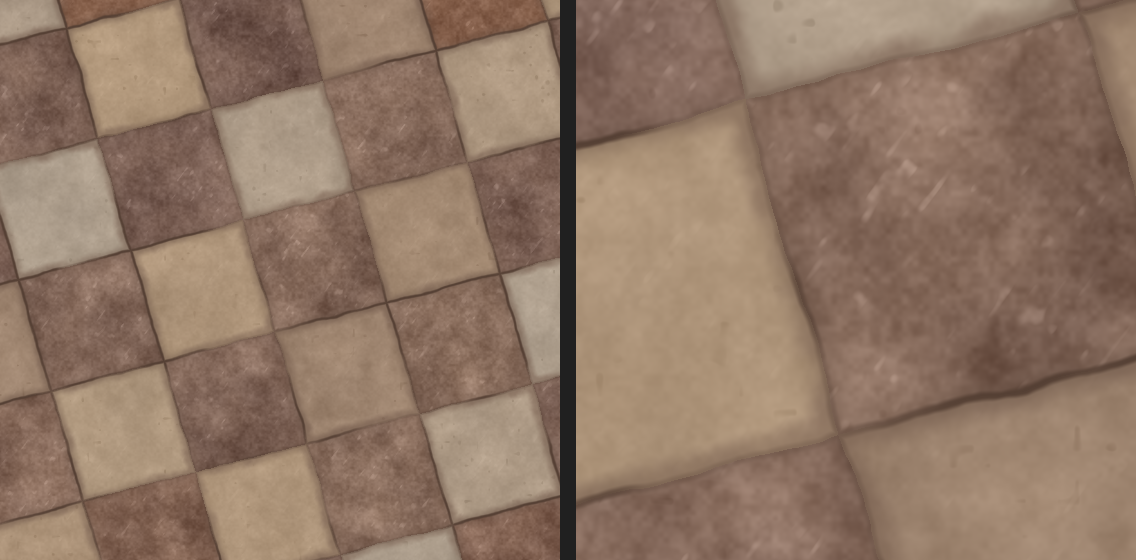
Left: the whole. Right: its middle third, enlarged.
A Shadertoy shader for this texture:

```glsl
#define TILE_RIGHT vec2(0.2005, 0.0525)
#define TILE_UP vec2(-0.0575, 0.1985)
#define ORIGIN vec2(0.176, 0.752)
#define HALF_JOINT 0.011
#define EDGE_WOBBLE 0.035
#define GRAIN 0.10
#define JOINT_COLOR vec3(0.36, 0.27, 0.22)
#define DIRT_COLOR vec3(0.47, 0.37, 0.31)

float hash(vec2 p) {
    vec3 h = fract(p.xyx * vec3(0.1031, 0.1030, 0.0973));
    h += dot(h, h.yzx + 33.33);
    return fract((h.x + h.y) * h.z);
}

float noise(vec2 p) {
    vec2 i = floor(p), f = fract(p);
    f = f * f * (3.0 - 2.0 * f);
    return mix(mix(hash(i), hash(i + vec2(1, 0)), f.x),
               mix(hash(i + vec2(0, 1)), hash(i + vec2(1, 1)), f.x), f.y);
}

float fbm(vec2 p) {
    float sum = 0.0, weight = 0.533;
    for (int i = 0; i < 4; i++) {
        sum += weight * noise(p);
        p = mat2(1.6, 1.2, -1.2, 1.6) * p + 17.3;
        weight *= 0.5;
    }
    return sum;
}

float roundedBox(vec2 p, float halfSize, float radius) {
    vec2 d = abs(p) - halfSize + radius;
    return length(max(d, 0.0)) + min(max(d.x, d.y), 0.0) - radius;
}

// Pale tiles run from tan to cream and grey, dark ones from plum to rust
vec3 tileColor(float pale, vec3 rnd) {
    vec3 light = mix(vec3(0.61, 0.51, 0.43), vec3(0.69, 0.59, 0.48), rnd.x);
    light = mix(light, vec3(0.68, 0.62, 0.55), smoothstep(0.5, 0.9, rnd.y));
    vec3 dark = mix(vec3(0.47, 0.365, 0.325), vec3(0.54, 0.43, 0.365), rnd.x);
    dark = mix(dark, vec3(0.56, 0.41, 0.325), smoothstep(0.6, 1.0, rnd.y));
    return mix(dark, light, pale);
}

void mainImage(out vec4 fragColor, in vec2 fragCoord) {
    vec2 p = fragCoord / iResolution.xy;
    float pixel = 1.0 / (length(TILE_RIGHT) * iResolution.y);

    // Slanted grid with slightly uneven edges
    vec2 wobble = vec2(fbm(p * 24.0), fbm(p * 24.0 + 51.7)) - 0.5;
    vec2 grid = inverse(mat2(TILE_RIGHT, TILE_UP)) * (p - ORIGIN) + EDGE_WOBBLE * wobble;
    vec2 cell = floor(grid), q = grid - cell - 0.5;
    vec2 id = cell + 40.0;
    vec3 rnd = vec3(hash(id), hash(id + 71.0), hash(id + 137.0));
    float pale = 1.0 - mod(cell.x + cell.y, 2.0);

    // Cloudy stains, stronger on the dark tiles
    float cloud = fbm(q * 2.6 + rnd.xy * 60.0 + 20.0);
    float mottle = fbm(p * 38.0 + 9.0);
    vec3 color = tileColor(pale, rnd);
    color += mix(0.26, 0.11, pale) * (cloud - 0.5) * vec3(1.0, 0.94, 0.84);
    color += mix(0.14, 0.08, pale) * (mottle - 0.5);

    // Rough grain, short slanted scratches and scattered specks
    vec2 slant = mat2(0.8, 0.6, -0.6, 0.8) * p;
    float grain = 0.6 * noise(p * 170.0) + 0.4 * noise(p * 310.0) - 0.5;
    float scratch = smoothstep(0.76, 0.96, noise(slant * vec2(170.0, 75.0)));
    float pit = smoothstep(0.86, 0.97, noise(p * 95.0 + 33.0));
    color += GRAIN * mix(1.0, 0.4, pale) * grain;
    color += mix(0.08, 0.02, pale) * scratch * smoothstep(0.4, 0.65, mottle);
    color -= mix(0.03, 0.06, pale) * pit * smoothstep(0.45, 0.6, cloud);

    // Worn rims, grimy on the pale tiles
    float edge = roundedBox(q, 0.5 - HALF_JOINT, mix(0.02, 0.07, pale));
    float rim = smoothstep(-0.075, 0.0, edge + 0.06 * (mottle - 0.5));
    color = mix(color, DIRT_COLOR, rim * mix(0.25, 0.6, pale) * (0.4 + 0.8 * mottle));

    // A few pale tiles keep a raised, rounded lower lip
    float lip = roundedBox(q, 0.47, 0.2);
    float lipped = pale * step(0.8, rnd.z) * smoothstep(0.05, -0.2, q.y);
    color = mix(color, DIRT_COLOR, 0.75 * lipped * smoothstep(0.0, 0.03, lip));
    color += 0.09 * lipped * smoothstep(0.018 + pixel, 0.0, abs(lip));

    // Thin joints that fade where they are filled with dust
    float gap = 0.5 - max(abs(q.x), abs(q.y));
    float soft = max(pixel, 0.008);
    float joint = 1.0 - smoothstep(HALF_JOINT - soft, HALF_JOINT + soft, gap);
    float depth = mix(0.25, 0.95, smoothstep(0.3, 0.6, fbm(p * 7.0 + 4.0)));
    color = mix(color, JOINT_COLOR, joint * depth);
    color *= 1.0 - 0.1 * depth * exp(-gap * 30.0);

    fragColor = vec4(clamp(color, 0.0, 1.0), 1.0);
}
```
